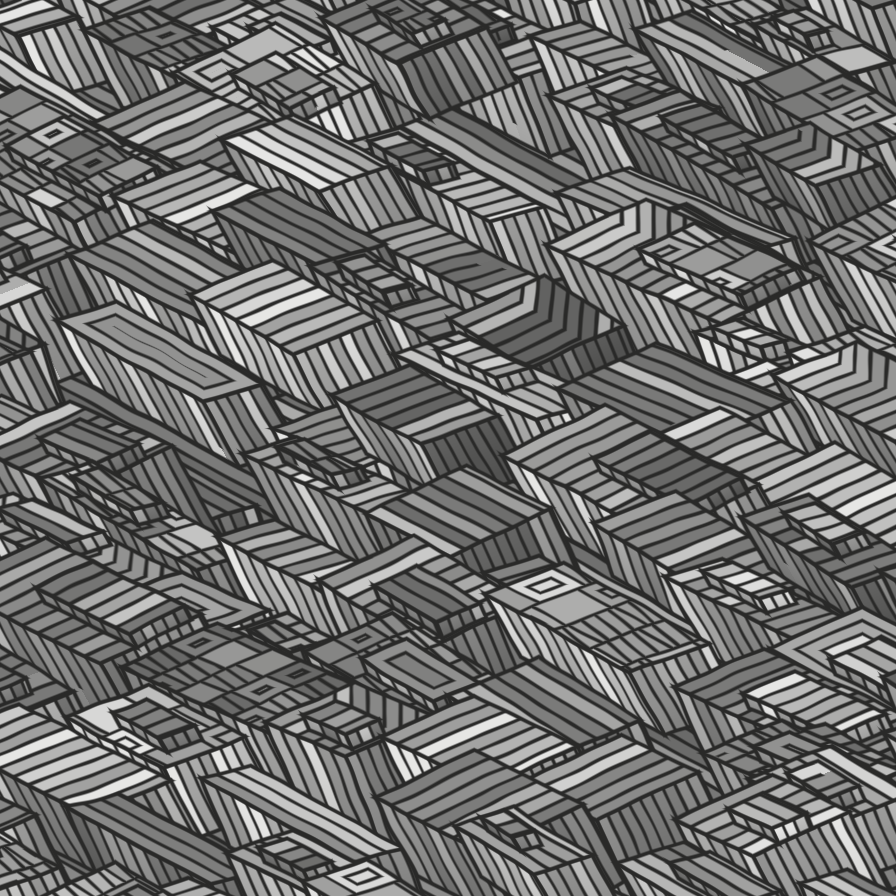
Give the GLSL for this pattern, as a three.js fragment shader.

```glsl
varying vec2 vUv;

#define CELL vec2(0.16, 0.085)
#define SHEAR 0.3
#define PITCH 0.0195
#define LINE_SHARE 0.126
#define OUTLINE_HALF 0.0021
#define SOFT 0.0013
#define WOBBLE 0.003
#define INK 0.16
#define TONE_MIN 0.51
#define TONE_SPAN 0.25
#define STRIPE_VARY 0.33
#define ROOF_CHANCE 0.45

float hash(vec2 p) {
  return fract(sin(dot(p, vec2(127.1, 311.7))) * 43758.5453);
}

float noise(vec2 p) {
  vec2 i = floor(p), f = fract(p);
  f = f * f * (3.0 - 2.0 * f);
  return mix(mix(hash(i), hash(i + vec2(1.0, 0.0)), f.x),
             mix(hash(i + vec2(0.0, 1.0)), hash(i + 1.0), f.x), f.y);
}

float cross2(vec2 a, vec2 b) { return a.x * b.y - a.y * b.x; }

vec2 heading(float angle) { return vec2(cos(angle), sin(angle)); }

// Distance to the nearest of evenly spaced lines
float lineDist(float t, float pitch) {
  return abs(fract(t / pitch + 0.5) - 0.5) * pitch;
}

// Hatched parallelogram spanned by unit vectors e and f.
// style: 0 lines along e, 1 lines along f, 2 nested frames, 3 panels
void face(inout float col, vec2 q, vec2 e, vec2 f, vec2 size,
          float pitch, float style, float tone, float fade, float seed) {
  float area = cross2(e, f);
  float skew = abs(area);
  vec2 uv = vec2(cross2(q, f), cross2(e, q)) / area;
  vec2 rim = min(uv, size - uv) * skew;
  float inside = min(rim.x, rim.y);
  if (inside < -OUTLINE_HALF - SOFT) return;

  float d, id;
  float gap = 0.0135;
  if (style < 1.5) {
    vec2 st = style < 0.5 ? uv.yx : uv;
    float run = style < 0.5 ? size.x : size.y;
    // Some tops fold their lines into a chevron
    if (style < 0.5 && hash(vec2(seed, 6.0)) < 0.25) st.x += max(0.0, st.y - 0.6 * run);
    id = floor(st.x / pitch);
    gap = pitch * skew;
    d = lineDist(st.x, pitch) * skew;
    // A few lines stop short
    float lineId = floor(st.x / pitch + 0.5);
    float stop = hash(vec2(lineId, seed + 3.0));
    if (stop > 0.95) d = max(d, st.y - run * (0.5 + 8.0 * (stop - 0.95)));
  } else if (style < 2.5) {
    id = floor(inside / gap);
    d = lineDist(inside, gap);
  } else {
    vec2 panel = vec2(0.046, 0.036) * (0.8 + 0.5 * hash(vec2(seed, 8.0)));
    vec2 g = uv;
    g.x += panel.x * hash(vec2(floor(g.y / panel.y), seed));
    vec2 cell = floor(g / panel);
    vec2 l = g - cell * panel;
    vec2 m = min(l, panel - l) * skew;
    float kind = hash(cell + seed);
    d = min(m.x, m.y);
    if (kind > 0.75) d = lineDist(d, 0.0105);
    else if (kind > 0.3) d = min(d, lineDist(l.x + 0.2 * l.y, 0.016) * skew);
    id = kind * 50.0;
  }

  float h = hash(vec2(id, seed));
  float shade = tone + STRIPE_VARY * (h * h * h - 0.25) - fade * uv.y / size.y;
  float thick = LINE_SHARE * gap * (0.85 + 0.3 * noise(uv * 45.0 + seed));
  float fill = smoothstep(-SOFT, SOFT, d - thick);
  fill *= smoothstep(-SOFT, SOFT, inside - OUTLINE_HALF);
  float cover = smoothstep(-SOFT, SOFT, inside + OUTLINE_HALF);
  col = mix(col, mix(INK, clamp(shade, 0.32, 0.9), fill), cover);
}

// Slanted prism: two front walls and a top
void block(inout float col, vec2 q, vec2 a, vec2 b, vec2 down,
           vec2 size, float drop, float seed) {
  float tone = TONE_MIN + TONE_SPAN * pow(hash(vec2(seed, 1.0)), 1.8);
  float vary = 0.12 * (hash(vec2(seed, 2.0)) - 0.5);
  float pick = hash(vec2(seed, 4.0));
  float style = pick < 0.52 ? 0.0 : pick < 0.74 ? 1.0 : pick < 0.85 ? 2.0 : 3.0;
  face(col, q - b * size.y, a, down, vec2(size.x, drop),
       PITCH * 0.7, 1.0, tone - 0.03 - vary, 0.08, seed + 5.0);
  face(col, q, b, down, vec2(size.y, drop),
       PITCH, 1.0, tone + 0.05 + vary, 0.09, seed + 9.0);
  face(col, q, a, b, size, PITCH, style, tone - vary, 0.0, seed + 13.0);
}

void main() {
  vec2 p = vUv + WOBBLE * (vec2(noise(vUv * 28.0), noise(vUv * 28.0 + 57.0)) - 0.5);
  vec2 home = floor(vec2(p.x, p.y + SHEAR * p.x) / CELL);
  float col = INK;

  // Hatched ground
  face(col, p - vec2(-2.0, 0.5), heading(0.38), heading(-0.5), vec2(6.0),
       PITCH, 1.0, 0.5, 0.0, 2.0);

  // Blocks from back to front
  for (int j = 2; j >= -2; j--) {
    for (int i = -3; i <= 0; i++) {
      vec2 cell = home + vec2(float(i), float(j));
      float seed = 40.0 * hash(cell + 17.0);
      vec2 r = vec2(hash(cell + 3.1), hash(cell + 7.7));
      vec2 s = vec2(hash(cell + 11.3), hash(cell + 23.9));
      vec2 o = (cell + 0.1 + 0.8 * r) * CELL;
      o.y -= SHEAR * o.x;
      vec2 a = heading(0.36 + 0.2 * (s.x - 0.5));
      vec2 b = heading(-0.48 + 0.16 * (r.x - 0.5));
      vec2 down = normalize(vec2(0.34 + 0.24 * r.y, -1.0));
      vec2 size = vec2(0.055, 0.09) + vec2(0.075, 0.13) * s;
      block(col, p - o, a, b, down, size, 0.06 + 0.06 * r.x, seed);

      // Low slab on the roof
      if (hash(cell + 31.7) < ROOF_CHANCE) {
        vec2 at = o + a * size.x * (0.1 + 0.3 * r.y) + b * size.y * (0.1 + 0.3 * s.x);
        block(col, p - at + down * 0.012, a, b, down,
              size * (0.35 + 0.25 * s.yx), 0.018, seed + 21.0);
      }
    }
  }
  gl_FragColor = vec4(vec3(col) - vec3(0.0, 0.0, 0.004), 1.0);
}
```
